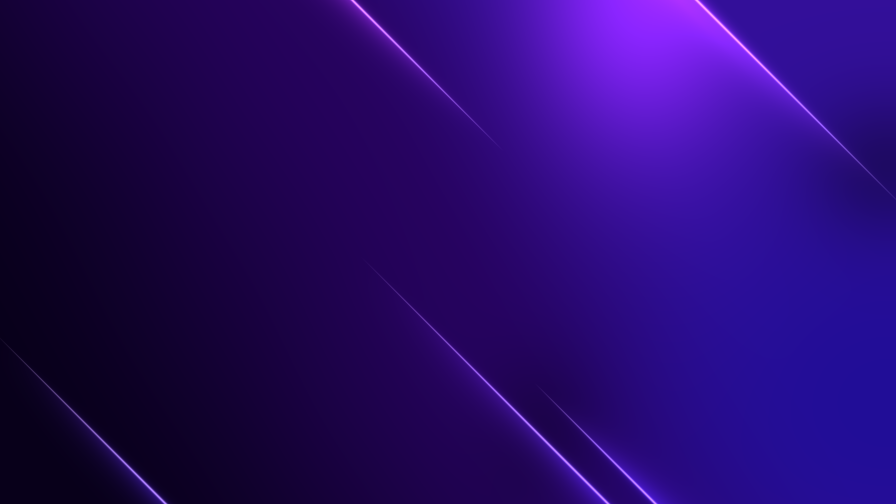
Write a Shadertoy shader that draws this background.

```glsl
// Diagonal light streaks over a deep violet to royal blue backdrop.
// The backdrop is a slanted colour ramp with soft elliptical glows; each streak
// is a thin tapered core with a one-sided exponential halo.

#define NIGHT   vec3(0.03, 0.00, 0.10)
#define INDIGO  vec3(0.15, 0.01, 0.37)
#define ROYAL   vec3(0.20, 0.06, 0.60)
#define BLUE    vec3(0.12, 0.05, 0.59)
#define MAGENTA vec3(0.37, 0.09, 0.43)
#define LILAC   vec3(0.55, 0.47, 0.60)
#define CORE_WIDTH 0.0024
#define HALO_GAIN  0.75
#define CLOUD_GAIN 0.035

const int STREAKS = 5;

// x: diagonal offset, y: height of the faint tip,
// z: signed length towards the bright end, w: signed halo width (sign = side)
const vec4 streaks[STREAKS] = vec4[](
    vec4(1.699, 0.70,  0.32, -0.022),
    vec4(2.382, 0.58,  0.38, -0.034),
    vec4(1.207, 0.49, -0.46, -0.026),
    vec4(1.301, 0.24, -0.25,  0.024),
    vec4(0.329, 0.34, -0.36, -0.020));

// Soft elliptical spot, 1 at its centre
float spot(vec2 p, vec2 centre, vec2 radius) {
    vec2 q = (p - centre) / radius;
    return exp(-dot(q, q));
}

// Signed distance to the falling diagonal x + y = offset
float diagonal(vec2 p, float offset) {
    return (p.x + p.y - offset) * 0.70711;
}

// Slow layered sines, about -1 to 1
float clouds(vec2 p) {
    float sum = 0.0, gain = 0.5;
    for (int i = 0; i < 3; i++) {
        sum += gain * sin(p.x * 3.1 + 1.7 * sin(p.y * 2.3 + float(i)));
        p = mat2(0.8, 0.6, -0.6, 0.8) * p * 1.8;
        gain *= 0.5;
    }
    return sum;
}

vec3 backdrop(vec2 p) {
    // Slanted ramp from the dark left to the blue right
    float slant = p.x + 0.6 * (p.y - 0.5) + CLOUD_GAIN * clouds(p);
    vec3 col = mix(NIGHT, INDIGO, smoothstep(-0.15, 0.95, slant));
    col = mix(col, ROYAL, smoothstep(0.85, 1.45, slant));
    col = mix(col, BLUE, 0.9 * spot(p, vec2(1.76, 0.20), vec2(0.45, 0.40)));

    // Shade beyond the upper streak and between the lower pair
    col *= 1.0 - 0.35 * spot(p, vec2(1.76, 0.67), vec2(0.16, 0.14));
    col *= 1.0 - 0.25 * spot(p, vec2(1.08, 0.14), vec2(0.12, 0.16));

    // Magenta bloom, cut off by the upper right streak
    float side = diagonal(p, streaks[1].x);
    float bloom = spot(p, vec2(1.28, 1.02), vec2(0.22, 0.30));
    col += MAGENTA * bloom * smoothstep(0.03, -0.03, side);
    return col;
}

vec3 streakLight(vec2 p, vec4 s, float pixel) {
    float d = diagonal(p, s.x);
    float ramp = smoothstep(0.0, 1.0, (p.y - s.y) / s.z);

    // Thin core, never narrower than a pixel can show
    float width = max(CORE_WIDTH * (0.5 + 0.5 * ramp), 0.6 * pixel);
    float core = exp(-d * d / (width * width)) * sqrt(ramp);

    // Wide halo on one side, quick falloff on the other
    float reach = d * s.w > 0.0 ? abs(s.w) : 0.005;
    float halo = exp(-abs(d) / reach) * ramp * HALO_GAIN;
    vec3 tint = mix(vec3(0.20, 0.10, 0.55), vec3(0.42, 0.14, 0.48), p.y);
    return LILAC * core + tint * halo;
}

void mainImage(out vec4 fragColor, in vec2 fragCoord) {
    vec2 p = fragCoord / iResolution.y;
    p.x *= 1.77778 * iResolution.y / iResolution.x;
    vec3 col = backdrop(p);
    for (int i = 0; i < STREAKS; i++) {
        col += streakLight(p, streaks[i], 1.0 / iResolution.y);
    }
    fragColor = vec4(clamp(col, 0.0, 1.0), 1.0);
}
```
